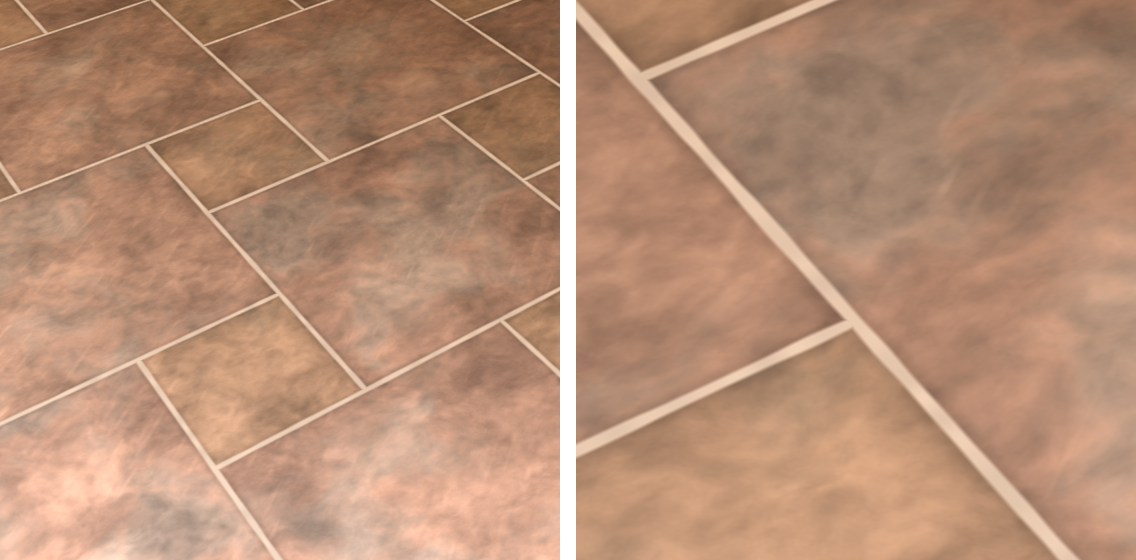
Left: the whole. Right: its middle third, enlarged.
Give the GLSL for this texture, as a WebGL 2 fragment shader.

```glsl
#version 300 es
precision highp float;
// Stone floor seen at an angle: large and small square tiles in a pinwheel layout with pale grout.

#define GROUT_HALF 0.0165  // half joint width, in small-tile sides
#define GROUT_SOFT 0.005   // softness of the joint edge
#define GROUT_WOBBLE 0.005 // unevenness of the joint
#define MOTTLE 0.50        // strength of the cloudy light and dark
#define GRAIN 0.27         // strength of the fine speckle
#define RUST 0.80          // amount of reddish staining
#define TILE_SHIFT 0.035   // brightness change between tiles
#define SCRATCH 0.06       // strength of pale scratches

uniform vec2 u_resolution;
out vec4 outColor;

const vec3 TONE_FAR = vec3(0.50, 0.375, 0.285);
const vec3 TONE_NEAR = vec3(0.90, 0.765, 0.69);
const vec3 GROUT_FAR = vec3(0.84, 0.70, 0.58);
const vec3 GROUT_NEAR = vec3(0.98, 0.87, 0.78);
const vec3 RUST_TINT = vec3(1.03, 0.92, 0.87);
const vec3 GREY_TINT = vec3(1.00, 1.01, 1.01);
const vec3 OCHRE_TINT = vec3(1.06, 1.00, 0.86);

// Floor plane to canvas, with y measured downwards
const mat3 FLOOR_TO_VIEW = mat3(
  0.2266, -0.0716, 0.045,
  0.0820, 0.0940, -0.075,
  0.2604, 0.2578, 1.0);

float hash(vec2 p) {
  return fract(sin(dot(p, vec2(127.1, 311.7))) * 43758.5453);
}

float noise(vec2 p) {
  vec2 i = floor(p), f = fract(p);
  f = f * f * (3.0 - 2.0 * f);
  return mix(mix(hash(i), hash(i + vec2(1, 0)), f.x),
             mix(hash(i + vec2(0, 1)), hash(i + vec2(1, 1)), f.x), f.y);
}

float fbm(vec2 p) {
  float sum = 0.0, amp = 0.5;
  for (int k = 0; k < 4; k++) {
    sum += amp * noise(p);
    p = mat2(1.6, 1.2, -1.2, 1.6) * p + 7.3;
    amp *= 0.55;
  }
  return sum;
}

// Distance to the border of a square, positive inside
float squareInside(vec2 p, float halfSide) {
  return halfSide - max(abs(p.x), abs(p.y));
}

// Finds the tile under p: returns (edge distance, half side, id.x, id.y)
vec4 pinwheel(vec2 p) {
  vec2 cell = floor(vec2(2.0 * p.x + p.y, 2.0 * p.y - p.x) / 5.0);
  vec4 best = vec4(-9.0, 0.5, 0.0, 0.0);
  for (int j = -1; j <= 1; j++)
    for (int i = -1; i <= 1; i++) {
      vec2 id = cell + vec2(i, j);
      vec2 local = p - id.x * vec2(2, 1) - id.y * vec2(-1, 2);
      float small = squareInside(local - 0.5, 0.5);
      float large = squareInside(local - vec2(1, 2), 1.0);
      if (small > best.x) best = vec4(small, 0.5, id);
      if (large > best.x) best = vec4(large, 1.0, id);
    }
  return best;
}

vec3 stone(vec2 p, vec4 tile, vec3 tone) {
  float isSmall = step(tile.y, 0.75);
  float seed = hash(tile.zw + 19.0 * tile.y);
  vec2 q = p + 31.0 * vec2(seed, hash(tile.wz + 5.0 * tile.y));

  // Clouds, stains and speckle, slightly warped
  vec2 warp = vec2(fbm(q * 2.1), fbm(q * 2.1 + 9.0));
  float cloud = fbm(q * 3.0 + warp) - 0.47;
  float stain = fbm(q * 1.6 + 4.0 + warp);
  float speckle = fbm(q * vec2(13.0, 17.0) + 2.0 * warp) - 0.47;
  float border = 1.0 - smoothstep(0.0, 0.7 * tile.y, tile.x);

  float rust = smoothstep(0.3, 0.65, stain + 0.14 * border + 0.2 * speckle);
  vec3 tint = mix(GREY_TINT, RUST_TINT, RUST * rust);
  tint = mix(tint, OCHRE_TINT, 0.2 * seed + 0.5 * isSmall);
  float shade = 1.02 + MOTTLE * cloud + GRAIN * speckle - 0.08 * border
              + TILE_SHIFT * (2.0 * seed - 1.0);

  // Worn pale scratches
  float scratch = smoothstep(0.7, 0.95, noise(mat2(0.8, 0.6, -0.6, 0.8) * q * vec2(5.0, 24.0)));
  shade += SCRATCH * scratch * smoothstep(0.4, 0.6, warp.x);
  return tone * tint * shade;
}

void main() {
  vec2 view = gl_FragCoord.xy / u_resolution;
  vec3 ray = inverse(FLOOR_TO_VIEW) * vec3(view.x, 1.0 - view.y, 1.0);
  vec2 p = ray.xy / ray.z;
  vec4 tile = pinwheel(p);

  // Light falls off towards the far right
  float near = clamp(1.0 - view.y + 0.2 * (0.5 - view.x), 0.0, 1.0);
  vec3 color = stone(p, tile, mix(TONE_FAR, TONE_NEAR, near));

  // Grout with a faint shadow beside it
  float edge = tile.x + GROUT_WOBBLE * (noise(p * 9.0) - 0.5);
  float soft = GROUT_SOFT + 0.6 * fwidth(tile.x);
  color *= 1.0 - 0.10 * (1.0 - smoothstep(GROUT_HALF, GROUT_HALF + 0.04, edge));
  vec3 grout = mix(GROUT_FAR, GROUT_NEAR, near) * (0.96 + 0.08 * noise(p * 14.0));
  color = mix(grout, color, smoothstep(GROUT_HALF - soft, GROUT_HALF + soft, edge));
  outColor = vec4(clamp(color, 0.0, 1.0), 1.0);
}
```
